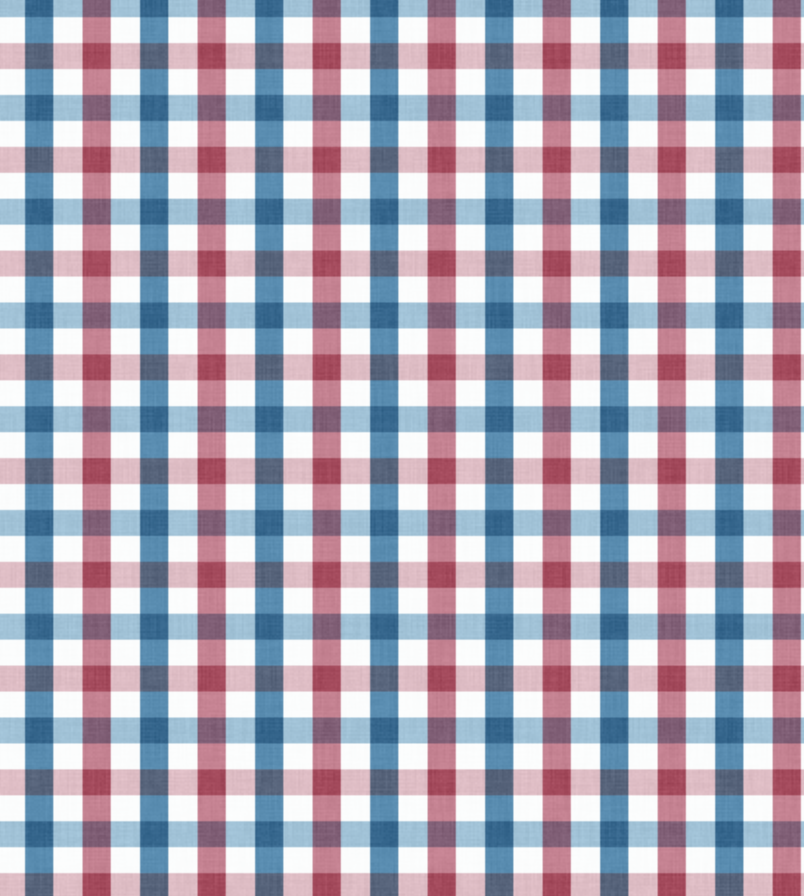
Give the GLSL for this pattern, as a Shadertoy shader.

```glsl
// Woven gingham check: blue and red warp stripes crossed by paler blue and red weft stripes.

const vec2 REPEATS = vec2(6.99, 8.636);      // blue + red pairs across and down
const vec2 BLUE_CENTER = vec2(0.3405, 0.0405); // in repeats, from the top left
const vec2 STRIPE_WIDTH = vec2(0.245, 0.25); // in repeats
const vec2 THREADS = vec2(460.0, 512.0);     // threads across and down

const vec3 WHITE      = vec3(0.985, 0.99, 0.99);
const vec3 WARP_BLUE  = vec3(0.35, 0.55, 0.69);
const vec3 WARP_RED   = vec3(0.77, 0.51, 0.57);
const vec3 WEFT_BLUE  = vec3(0.63, 0.76, 0.84);
const vec3 WEFT_RED   = vec3(0.87, 0.74, 0.77);
const vec3 BLUE_BLUE  = vec3(0.21, 0.40, 0.55);
const vec3 BLUE_RED   = vec3(0.34, 0.39, 0.48);
const vec3 RED_BLUE   = vec3(0.50, 0.37, 0.46);
const vec3 RED_RED    = vec3(0.64, 0.29, 0.36);

float hash(vec2 p) {
    return fract(sin(dot(p, vec2(127.1, 311.7))) * 43758.5453);
}

float valueNoise(vec2 p) {
    vec2 cell = floor(p);
    vec2 f = fract(p);
    f = f * f * (3.0 - 2.0 * f);
    return mix(mix(hash(cell), hash(cell + vec2(1.0, 0.0)), f.x),
               mix(hash(cell + vec2(0.0, 1.0)), hash(cell + vec2(1.0, 1.0)), f.x), f.y);
}

// Coverage of the repeating stripe centred on each axis
vec2 stripes(vec2 p, vec2 center, vec2 width, vec2 soft) {
    vec2 d = abs(fract(p - center + 0.5) - 0.5) - 0.5 * width;
    return 1.0 - smoothstep(-soft, soft, d);
}

// Colour along the weft: ground, blue stripe or red stripe
vec3 weftColor(vec3 ground, vec3 blueStripe, vec3 redStripe, float blue, float red) {
    return mix(mix(ground, blueStripe, blue), redStripe, red);
}

// Signed brightness of slubby threads running both ways
float threadGrain(vec2 uv) {
    vec2 t = uv * THREADS;
    float warp = valueNoise(t * vec2(0.9, 0.07));
    float weft = valueNoise(t * vec2(0.07, 0.9) + 57.0);
    float knots = valueNoise(t * 0.8 + 131.0);
    return 0.4 * warp + 0.3 * weft + 0.3 * knots - 0.5;
}

void mainImage(out vec4 fragColor, in vec2 fragCoord) {
    vec2 uv = fragCoord / iResolution.xy;
    uv.y = 1.0 - uv.y;

    // Stripe masks: x holds the warp, y the weft
    vec2 p = uv * REPEATS;
    vec2 soft = REPEATS * max(0.8 / iResolution.xy, 0.7 / THREADS);
    vec2 blue = stripes(p, BLUE_CENTER, STRIPE_WIDTH, soft);
    vec2 red = stripes(p, BLUE_CENTER + 0.5, STRIPE_WIDTH, soft);

    // Weft colours as seen through each kind of warp
    vec3 overWhite = weftColor(WHITE, WEFT_BLUE, WEFT_RED, blue.y, red.y);
    vec3 overBlue = weftColor(WARP_BLUE, BLUE_BLUE, BLUE_RED, blue.y, red.y);
    vec3 overRed = weftColor(WARP_RED, RED_BLUE, RED_RED, blue.y, red.y);
    vec3 color = weftColor(overWhite, overBlue, overRed, blue.x, red.x);

    // Thread grain shows most where dyed yarns cross
    vec2 dyed = blue + red;
    float strength = 0.015 + 0.055 * max(dyed.x, dyed.y) + 0.03 * dyed.x * dyed.y;
    color += strength * threadGrain(uv);

    fragColor = vec4(clamp(color, 0.0, 1.0), 1.0);
}
```
